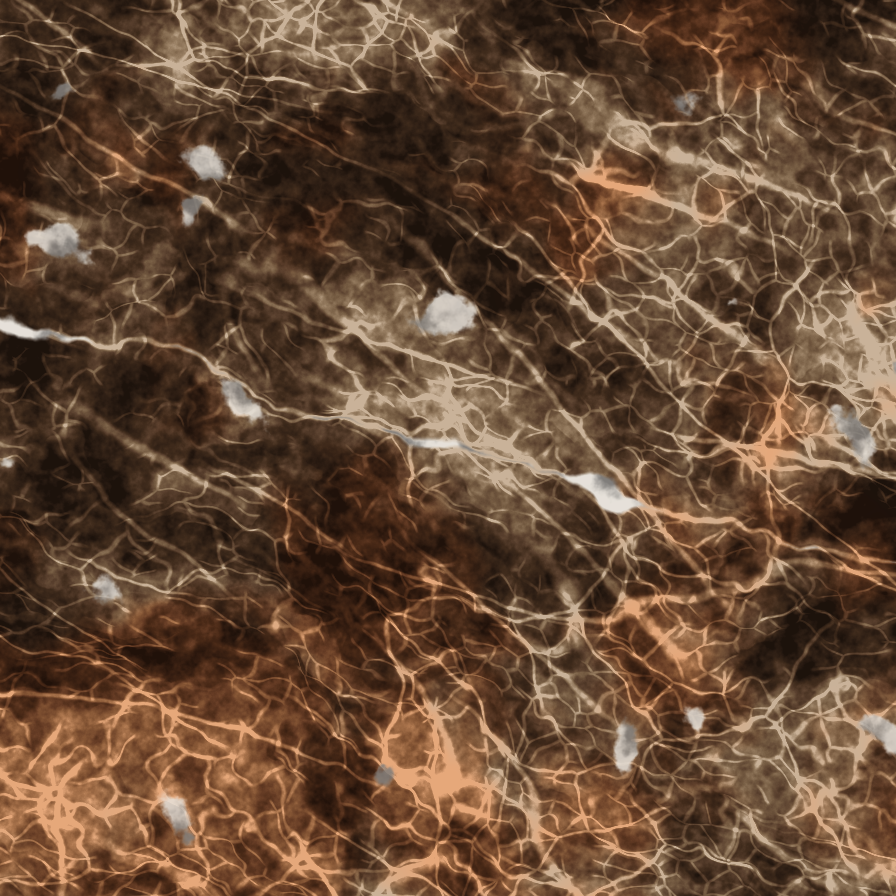
A Shadertoy shader for this texture:

```glsl
const vec3 RAMP[7] = vec3[7](
    vec3(0.11, 0.07, 0.045), vec3(0.18, 0.12, 0.08), vec3(0.25, 0.17, 0.11),
    vec3(0.35, 0.25, 0.18), vec3(0.46, 0.36, 0.26), vec3(0.59, 0.49, 0.38),
    vec3(0.79, 0.70, 0.60));
const vec3 CALCITE = vec3(0.90, 0.88, 0.85);
const vec3 CALCITE_SHADE = vec3(0.50, 0.49, 0.48);
const vec3 RUST_TINT = vec3(1.14, 0.94, 0.80);
// Swellings of the main vein: position, length, half width
const vec3 SWELLS[3] = vec3[3](
    vec3(0.04, 0.06, 0.009), vec3(0.50, 0.05, 0.010), vec3(0.68, 0.035, 0.020));
const float VEIN_ANGLE = -0.48;
const float BASE_TONE = 1.35;
const float POCKET_GRID = 5.0;
const float POCKET_CHANCE = 0.42;

vec2 hash2(vec2 p) {
    vec3 q = fract((p.xyx + 17.0) * vec3(0.1031, 0.1030, 0.0973));
    q += dot(q, q.yzx + 33.33);
    return fract((q.xx + q.yz) * q.zy);
}

float noise(vec2 p) {
    vec2 i = floor(p), f = fract(p);
    f = f * f * (3.0 - 2.0 * f);
    return mix(mix(hash2(i).x, hash2(i + vec2(1, 0)).x, f.x),
               mix(hash2(i + vec2(0, 1)).x, hash2(i + vec2(1, 1)).x, f.x), f.y);
}

float fbm(vec2 p) {
    float sum = 0.0, amp = 0.516;
    for (int i = 0; i < 5; i++) {
        sum += amp * noise(p);
        p = mat2(1.6, 1.2, -1.2, 1.6) * p + 5.3;
        amp *= 0.5;
    }
    return sum;
}

mat2 rotation(float a) {
    return mat2(cos(a), -sin(a), sin(a), cos(a));
}

// x: distance to the cell border, y: random value of the cell
vec2 cells(vec2 p) {
    vec2 base = floor(p), nearest = vec2(0), home = vec2(0);
    float best = 9.0;
    for (int k = 0; k < 9; k++) {
        vec2 g = base + vec2(k % 3 - 1, k / 3 - 1);
        vec2 r = g + hash2(g) - p;
        if (dot(r, r) < best) { best = dot(r, r); nearest = r; home = g; }
    }
    float border = 9.0;
    for (int k = 0; k < 25; k++) {
        vec2 g = home + vec2(k % 5 - 2, k / 5 - 2);
        vec2 r = g + hash2(g) - p, side = r - nearest;
        if (dot(side, side) > 1e-5)
            border = min(border, dot(0.5 * (r + nearest), normalize(side)));
    }
    return vec2(border, hash2(home + 41.0).y);
}

float line(float d, float w) {
    return 1.0 - smoothstep(0.3 * w, 1.3 * w + 0.5 / iResolution.y, d);
}

// Scattered mineral pockets: signed distance to the nearest one
float pocketDistance(vec2 p) {
    float d = 1.0;
    vec2 base = floor(p * POCKET_GRID);
    for (int k = 0; k < 9; k++) {
        vec2 g = base + vec2(k % 3 - 1, k / 3 - 1);
        vec2 h = hash2(g + 71.0), place = (g + hash2(g + 23.0)) / POCKET_GRID;
        vec2 r = rotation(h.y * 3.0) * (p - place) * vec2(0.8, 1.5);
        if (h.x < POCKET_CHANCE) d = min(d, length(r) - mix(0.004, 0.024, h.y * h.y));
    }
    return d;
}

void mainImage(out vec4 fragColor, in vec2 fragCoord) {
    vec2 p = fragCoord / iResolution.y;

    // Warped coordinates, stretched along the vein direction
    vec2 bend = vec2(fbm(p * 4.0), fbm(p * 4.0 + 31.0)) - 0.5;
    vec2 jag = vec2(noise(p * 55.0), noise(p * 55.0 + 13.0)) - 0.5;
    vec2 q = p + 0.14 * bend + 0.010 * jag;
    vec2 s = rotation(VEIN_ANGLE) * q * vec2(0.8, 1.2);

    // Broken zones against calm dark stone
    float bias = 0.28 * smoothstep(0.40, 0.0, p.y) + 0.14 * smoothstep(0.45, 0.9, p.x)
               - 0.22 * smoothstep(0.25, 0.05, length((p - vec2(0.36, 0.72)) * vec2(0.8, 1.0)));
    float zone = smoothstep(0.32, 0.72, fbm(q * 3.0 + 9.0) + bias);

    // Mottling, hard-edged patches, dark pebbles and grain
    float tone = BASE_TONE + 1.4 * zone + 5.5 * (fbm(s * 9.0) - 0.5);
    tone += 0.9 * smoothstep(0.50, 0.56, fbm(s * 15.0 + 50.0) + 0.2 * (zone - 0.5));
    vec2 pebble = cells(s * 21.0 + 3.0);
    tone -= 1.1 * smoothstep(0.04, 0.22, pebble.x) * smoothstep(0.4, 0.6, pebble.y);
    tone += 3.2 * (fbm(p * 85.0) - 0.5) + 0.6 * (noise(p * 260.0) - 0.5);

    // Crack networks from coarse to fine
    float scale = 6.0;
    for (int i = 0; i < 3; i++) {
        float k = float(i), d = cells(s * scale + 19.0 * k).x / scale;
        float open = smoothstep(0.38, 0.62, noise(p * scale * 1.3 + 7.0 * k) + 0.3 * (zone - 0.5));
        tone += open * ((2.1 - 0.3 * k) * line(d, 0.0023 - 0.0003 * k)
                      + 0.8 * exp(-d / 0.006) / (1.0 + k));
        scale *= 2.35;
    }

    // Long hairline veins
    for (int i = 0; i < 3; i++) {
        float k = float(i);
        vec2 r = rotation(VEIN_ANGLE - 0.3 + 0.25 * k) * (p + 0.06 * bend + 0.004 * jag);
        float d = abs(noise(r * vec2(1.8, 9.0 + 2.0 * k) + 12.7 * k) - 0.5) / 11.0;
        tone += smoothstep(0.3, 0.6, noise(p * 6.0 + 3.0 * k)) * (2.2 * line(d, 0.0016) + 0.5 * exp(-d / 0.005));
    }

    // Main vein with its white swellings
    float course = 0.63 - 0.27 * p.x + 0.04 * exp(-pow((p.x - 0.2) / 0.07, 2.0))
                 + 0.05 * (fbm(vec2(p.x * 7.0, 2.0)) - 0.5);
    float veinDist = abs(p.y - course + 0.012 * jag.y + 0.02 * bend.x);
    float swell = 0.0;
    for (int i = 0; i < 3; i++)
        swell += SWELLS[i].z * exp(-pow((p.x - SWELLS[i].x) / SWELLS[i].y, 2.0));
    tone += 2.3 * line(veinDist, 0.0035) + 1.3 * exp(-veinDist / 0.014);
    float rough = 0.05 * (fbm(p * 30.0 + 4.0) - 0.5);
    float white = smoothstep(0.004, -0.003, veinDist - swell + 0.3 * rough + 0.003);
    float pocket = pocketDistance(p + 0.05 * bend) + 1.4 * rough;
    white = max(white, 0.85 * smoothstep(0.006, -0.006, pocket));
    tone += 1.2 * exp(-max(pocket, 0.0) / 0.014);

    // Colour
    vec3 color = RAMP[0];
    for (int i = 1; i < 7; i++)
        color = mix(color, RAMP[i], clamp(tone - float(i - 1), 0.0, 1.0));
    color *= mix(vec3(1), RUST_TINT, smoothstep(0.48, 0.68, fbm(q * 5.0 + 80.0)));
    vec3 mineral = mix(CALCITE_SHADE, CALCITE, smoothstep(0.3, 0.6, fbm(p * 28.0 + 60.0)));
    fragColor = vec4(mix(color, mineral, white), 1.0);
}
```
